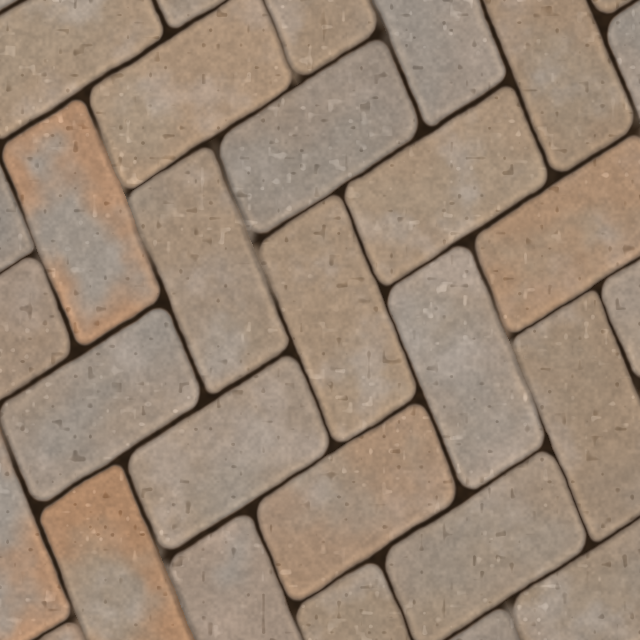
Reproduce this texture procedurally as a three.js fragment shader.

```glsl
varying vec2 vUv;

#define ORIGIN vec2(0.3294, 0.7812)
#define AXIS_U vec2(0.1354, 0.0859)
#define AXIS_V vec2(0.0651, -0.1615)
#define JOINT 0.024
#define WOBBLE 0.035
#define GRAIN 0.15
#define GREY vec3(0.595, 0.558, 0.520)
#define TAN vec3(0.625, 0.550, 0.470)
#define PALE vec3(0.675, 0.630, 0.590)
#define RUST vec3(0.690, 0.510, 0.375)
#define SOIL vec3(0.410, 0.345, 0.295)
#define SHADOW vec3(0.165, 0.120, 0.080)

float hash(vec2 p) {
  vec3 q = fract(vec3(p.xyx) * 0.1031);
  q += dot(q, q.yzx + 33.33);
  return fract((q.x + q.y) * q.z);
}

float noise(vec2 p) {
  vec2 i = floor(p), f = fract(p);
  f = f * f * (3.0 - 2.0 * f);
  return mix(mix(hash(i), hash(i + vec2(1.0, 0.0)), f.x),
             mix(hash(i + vec2(0.0, 1.0)), hash(i + 1.0), f.x), f.y);
}

float fbm(vec2 p) {
  float sum = 0.0, amp = 0.5;
  for (int i = 0; i < 4; i++) {
    sum += amp * noise(p);
    p = mat2(1.6, 1.2, -1.2, 1.6) * p + 17.3;
    amp *= 0.5;
  }
  return sum / 0.9375;
}

float cross2(vec2 a, vec2 b) {
  return a.x * b.y - a.y * b.x;
}

// Canvas position to skewed paving grid, one unit per brick width
vec2 toGrid(vec2 p) {
  vec2 q = p - ORIGIN;
  return vec2(cross2(q, AXIS_V), cross2(AXIS_U, q)) / cross2(AXIS_U, AXIS_V);
}

// Herringbone of 2 x 1 bricks: returns the first cell, sets the brick size
vec2 herringbone(vec2 g, out vec2 size) {
  vec2 cell = floor(g);
  float k = mod(cell.x - cell.y, 4.0);
  bool lying = k < 1.5;
  size = lying ? vec2(2.0, 1.0) : vec2(1.0, 2.0);
  return cell - (lying ? vec2(k, 0.0) : vec2(0.0, 3.0 - k));
}

float roundBox(vec2 p, vec2 halfSize, float radius) {
  vec2 q = abs(p) - halfSize + radius;
  return length(max(q, 0.0)) + min(max(q.x, q.y), 0.0) - radius;
}

vec3 stoneColor(vec2 p, vec2 id, float d) {
  float tone = hash(id + 41.0);
  float blotch = fbm(p * 9.0 + id * 3.7);
  vec3 color = mix(GREY, TAN, smoothstep(0.2, 0.8, tone * 0.75 + blotch * 0.5 - 0.12));
  color = mix(color, PALE, 0.65 * smoothstep(0.48, 0.8, fbm(p * 14.0 - id * 5.1)));

  // Rusty patches gather towards the rims of some bricks
  float rusty = smoothstep(0.55, 0.95, hash(id + 87.0));
  float patchy = smoothstep(0.35, 0.7, fbm(p * 7.0 + id * 8.3) + 0.18 * smoothstep(-0.4, 0.0, d));
  color = mix(color, RUST, patchy * (0.12 + 0.6 * rusty));

  // Sandy grain, pale chips and dark pits
  color *= 1.0 + GRAIN * (fbm(p * 75.0) - 0.5) + 0.09 * (noise(p * 190.0) - 0.5);
  color += 0.09 * smoothstep(0.76, 0.95, noise(p * 95.0 + 9.0)) * smoothstep(0.4, 0.65, blotch);
  color -= 0.10 * smoothstep(0.84, 0.98, noise(p * 85.0 + 51.0));
  return color * (0.97 + 0.07 * hash(id + 13.0));
}

void main() {
  vec2 p = vUv;
  vec2 warp = vec2(fbm(p * 24.0), fbm(p * 24.0 + 63.0)) - 0.5;
  vec2 g = toGrid(p) + WOBBLE * warp;

  vec2 size;
  vec2 id = herringbone(g, size);
  vec2 local = g - id - 0.5 * size;
  float gapWidth = JOINT * mix(0.5, 1.45, noise(g * 1.3 + 5.0));
  vec2 halfSize = 0.5 * size - gapWidth;
  float d = roundBox(local, halfSize, mix(0.07, 0.19, hash(id + 29.0)));

  // Worn rim, lighter on the lower edge, with a soft crease beside the joint
  vec3 color = stoneColor(p, id, d);
  float rim = smoothstep(-0.11, -0.045, d) * (1.0 - smoothstep(-0.035, -0.005, d));
  color += rim * vec3(0.035, 0.028, 0.020) * (0.5 + smoothstep(-0.2, 0.4, local.y));
  color *= 1.0 - 0.13 * smoothstep(-0.05, 0.0, d);

  // Joints: steep ones sometimes close up and fade
  vec2 edge = abs(local) - halfSize;
  float steep = smoothstep(-0.08, 0.08, edge.x - edge.y);
  float open = mix(1.0, 0.2 + 0.8 * smoothstep(0.25, 0.6, noise(g * 0.9 + 21.0)), steep);
  float gap = smoothstep(-0.016, 0.014, d) * open;
  vec3 joint = mix(SOIL, SHADOW, smoothstep(-0.004, 0.026, d));
  joint *= 0.85 + 0.3 * noise(p * 110.0);
  color = mix(color, joint, gap);

  gl_FragColor = vec4(color, 1.0);
}
```
